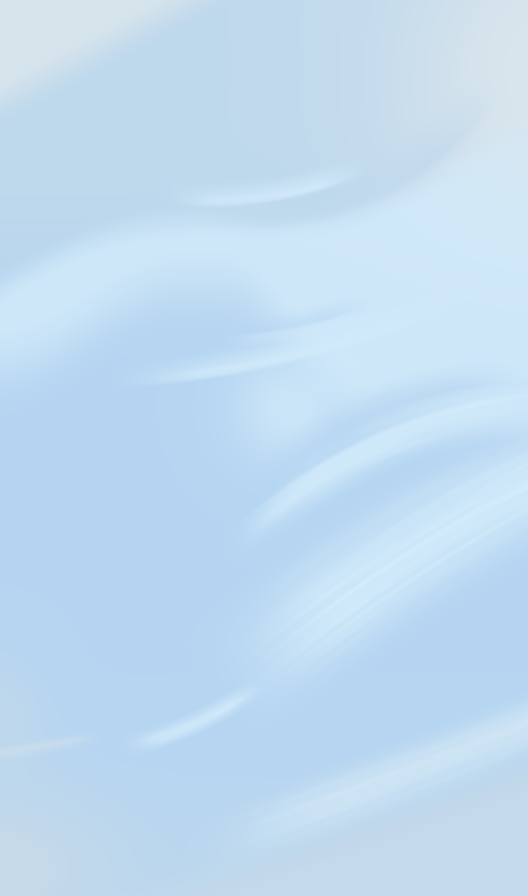
Reproduce this background procedurally as a WebGL 1 fragment shader.

```glsl
precision highp float;
// Pale blue abstract sky: soft masses of light and haze, crossed by curved
// brush strokes. Each stroke is a bent chord with its own feather on either
// side, tapered ends and fine noise filaments running along its length.

uniform vec2 u_resolution;

#define ASPECT 0.59
#define BLUE  vec3(0.708, 0.833, 0.945)
#define SKY   vec3(0.750, 0.850, 0.925)
#define PALE  vec3(0.820, 0.916, 0.978)
#define HAZE  vec3(0.855, 0.900, 0.927)
#define MIST  vec3(0.778, 0.852, 0.910)
#define FILAMENT 0.28
#define TAPER 0.3

float hash(vec2 p) {
  vec3 q = fract(vec3(p.xyx) * 0.1031);
  q += dot(q, q.yzx + 33.33);
  return fract((q.x + q.y) * q.z);
}

float noise(vec2 p) {
  vec2 i = floor(p), f = fract(p);
  f = f * f * (3.0 - 2.0 * f);
  return mix(mix(hash(i), hash(i + vec2(1.0, 0.0)), f.x),
             mix(hash(i + vec2(0.0, 1.0)), hash(i + 1.0), f.x), f.y);
}

// x: position along the chord from a to b (0..1), y: height above its arc
vec2 arcCoords(vec2 p, vec2 a, vec2 b, float bend) {
  vec2 chord = b - a, d = p - a;
  float len = length(chord);
  vec2 dir = chord / len;
  float t = dot(d, dir) / len;
  return vec2(t, dot(d, vec2(-dir.y, dir.x)) - bend * 4.0 * t * (1.0 - t));
}

// Tapered stroke, feathered separately above and below its arc
float brush(vec2 p, vec2 a, vec2 b, float bend, float up, float down) {
  vec2 c = arcCoords(p, a, b, bend);
  float ends = smoothstep(0.0, TAPER, c.x) * (1.0 - smoothstep(1.0 - TAPER, 1.0, c.x));
  float body = 1.0 - smoothstep(0.0, c.y > 0.0 ? up : down, abs(c.y));
  float hair = noise(vec2(c.x * 4.0, c.y * 220.0) + 40.0);
  return ends * body * (1.0 - FILAMENT * hair);
}

float above(vec2 p, vec2 a, vec2 b, float soft) {
  return smoothstep(-soft, soft, arcCoords(p, a, b, 0.0).y);
}

float glow(vec2 p, vec2 center, vec2 radii) {
  vec2 d = (p - center) / radii;
  return exp(-dot(d, d));
}

void main() {
  vec2 p = gl_FragCoord.xy / u_resolution * vec2(ASPECT, 1.0);

  // Base sky and upper haze
  vec3 col = mix(BLUE, SKY, smoothstep(0.58, 0.85, p.y));
  col = mix(col, SKY, 0.45 * (1.0 - smoothstep(0.0, 0.28, p.y)));
  col = mix(col, HAZE, 0.85 * above(p, vec2(0.0, 0.885), vec2(0.215, 1.0), 0.025));
  col = mix(col, HAZE, glow(p, vec2(0.62, 0.93), vec2(0.17, 0.19)));

  // Broad bank of light, reaching lower on the right
  float top = 0.685 + 0.28 * p.x + 0.025 * sin(p.x * 12.0);
  float bottom = 0.59 + 0.09 * smoothstep(0.0, 0.2, p.x)
               - 0.15 * smoothstep(0.25, 0.42, p.x);
  float bank = (1.0 - smoothstep(top - 0.03, top + 0.018, p.y))
             * smoothstep(bottom - 0.055, bottom + 0.055, p.y);
  col = mix(col, PALE, 0.88 * bank);
  col = mix(col, HAZE, 0.5 * glow(p, vec2(0.62, 0.85), vec2(0.12, 0.1)));
  col = mix(col, PALE, 0.8 * glow(p, vec2(0.325, 0.545), vec2(0.065, 0.065)));

  // Upper sweep: shaded fold with a bright crescent
  col = mix(col, SKY, 0.75 * brush(p, vec2(0.19, 0.765), vec2(0.57, 0.915), -0.068, 0.05, 0.014));
  col = mix(col, PALE, 0.95 * brush(p, vec2(0.18, 0.777), vec2(0.42, 0.815), -0.017, 0.026, 0.007));

  // Middle sweep
  col = mix(col, BLUE, 0.6 * brush(p, vec2(0.18, 0.613), vec2(0.43, 0.665), -0.01, 0.025, 0.008));
  col = mix(col, PALE, brush(p, vec2(0.12, 0.570), vec2(0.52, 0.665), -0.018, 0.028, 0.007));
  col = mix(col, PALE, 0.6 * brush(p, vec2(0.24, 0.621), vec2(0.42, 0.660), -0.008, 0.005, 0.014));

  // Large cloud below the arc
  col = mix(col, PALE, 1.15 * brush(p, vec2(0.235, 0.205), vec2(0.8, 0.55), 0.033, 0.095, 0.078));

  // Rising arc with blue on both sides
  col = mix(col, BLUE, 0.7 * brush(p, vec2(0.25, 0.405), vec2(0.62, 0.575), 0.05, 0.035, 0.015));
  col = mix(col, BLUE, 0.5 * brush(p, vec2(0.28, 0.36), vec2(0.66, 0.51), 0.045, 0.02, 0.03));
  col = mix(col, PALE, 1.1 * brush(p, vec2(0.245, 0.390), vec2(0.68, 0.565), 0.047, 0.008, 0.046));
  col = mix(col, PALE, 0.7 * brush(p, vec2(0.265, 0.384), vec2(0.5, 0.515), 0.024, 0.018, 0.012));

  // Small stroke at the foot of the cloud
  col = mix(col, BLUE, 0.7 * brush(p, vec2(0.13, 0.183), vec2(0.29, 0.248), -0.006, 0.016, 0.01));
  col = mix(col, PALE, brush(p, vec2(0.13, 0.164), vec2(0.30, 0.242), -0.012, 0.018, 0.013));

  // Lower mist and its lit edge
  col = mix(col, MIST, 0.85 * (1.0 - above(p, vec2(0.15, -0.01), vec2(0.59, 0.145), 0.035)));
  col = mix(col, MIST, glow(p, vec2(0.0, 0.03), vec2(0.13, 0.085)));
  col = mix(col, MIST, 0.5 * glow(p, vec2(0.0, 0.2), vec2(0.06, 0.08)));
  col = mix(col, mix(PALE, HAZE, 0.35),
            0.9 * brush(p, vec2(0.2, 0.045), vec2(0.8, 0.28), -0.006, 0.04, 0.045));
  col = mix(col, HAZE, 0.45 * brush(p, vec2(-0.06, 0.15), vec2(0.12, 0.18), 0.0, 0.008, 0.012));

  gl_FragColor = vec4(col, 1.0);
}
```
